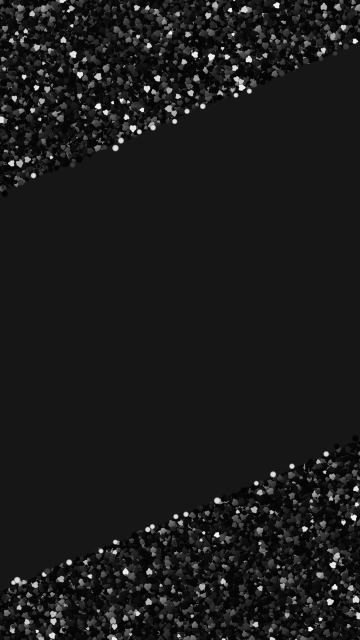
This background is drawn by a Shadertoy shader. Its source:

```glsl
#define TOP_EDGE 1.245
#define BOTTOM_EDGE 0.134
#define SLOPE 0.419
#define FLAKE_CELL 0.0155
#define SPARK_CELL 0.035
#define SPARK_CHANCE 0.24
#define BEADS 24
#define BEAD_RADIUS 0.0085
#define BACKDROP vec3(0.085)
#define GAP_TONE 0.018

float hash(vec2 p) {
    vec3 q = fract(vec3(p.xyx) * 0.1031);
    q += dot(q, q.yzx + 33.33);
    return fract((q.x + q.y) * q.z);
}

vec2 hash2(vec2 p) {
    return vec2(hash(p + 17.3), hash(p + 61.7));
}

// Positive inside either of the two slanted glitter bands
float bandDepth(vec2 p) {
    float rise = p.y - SLOPE * p.x;
    return max(rise - TOP_EDGE, BOTTOM_EDGE - rise) / sqrt(1.0 + SLOPE * SLOPE);
}

// Signed distance to a rounded, irregular flake
float flakeDistance(vec2 d, float radius, float seed) {
    float angle = atan(d.y, d.x + 1e-6);
    float wobble = 0.13 * cos(3.0 * angle + 6.28 * seed)
                 + 0.08 * cos(5.0 * angle + 19.0 * seed);
    return length(d) - radius * (1.0 + wobble);
}

// Mostly dark tones with a thin bright tail
float flakeTone(float h) {
    return 0.02 + 0.31 * pow(h, 2.6) + 0.28 * pow(h, 18.0);
}

// Scatters one flake per cell; sparks are sparse and nearly white
float scatter(float tone, vec2 p, float cell, float seed, bool sparks, float aa) {
    vec2 base = floor(p / cell);
    for (int j = -1; j <= 1; j++)
    for (int i = -1; i <= 1; i++) {
        vec2 id = base + vec2(i, j);
        vec2 key = id + seed;
        vec2 center = (id + hash2(key)) * cell;
        float h = hash(key + 5.1);
        if (bandDepth(center) < 0.0 || (sparks && h > SPARK_CHANCE)) continue;
        float size = hash(key + 9.4);
        float radius = sparks ? mix(0.004, 0.0095, size) : cell * mix(0.27, 0.56, size);
        vec2 d = p - center;
        float dist = flakeDistance(d, radius, hash(key + 2.8));
        float facet = 1.0 + 0.25 * dot(d / radius, vec2(-0.6, 0.8));
        float flake = sparks ? mix(0.65, 0.96, hash(key + 7.9)) : flakeTone(h) * facet;
        tone = mix(tone, flake, smoothstep(aa, -aa, dist));
    }
    return tone;
}

// Loose round beads strung along a slanted edge
vec3 beadRow(vec3 color, vec2 p, float edge, float outward, float aa) {
    for (int i = 0; i < BEADS; i++) {
        vec2 key = vec2(float(i) + 3.0, edge * 70.0);
        float x = (float(i) + hash(key)) / float(BEADS);
        float shift = outward * mix(-0.008, 0.014, hash(key + 4.0));
        vec2 center = vec2(x, edge + SLOPE * x + shift);
        float kind = hash(key + 8.0);
        float tone = kind < 0.42 ? 0.88 : (kind < 0.82 ? 0.015 : 0.23);
        float radius = BEAD_RADIUS * mix(0.75, 1.1, hash(key + 12.0));
        float dist = length(p - center);
        float shade = tone * mix(1.0, 0.75, smoothstep(0.5, 1.0, dist / radius));
        color = mix(color, vec3(shade), smoothstep(aa, -aa, dist - radius));
    }
    return color;
}

void mainImage(out vec4 fragColor, in vec2 fragCoord) {
    vec2 p = fragCoord / iResolution.x;
    float aa = 0.75 / iResolution.x;
    float depth = bandDepth(p);
    vec3 color = mix(BACKDROP, vec3(GAP_TONE), smoothstep(-aa, aa, depth));

    // Layered glitter, from dark flakes up to bright sparks
    if (depth > -0.03) {
        float tone = color.r;
        tone = scatter(tone, p, FLAKE_CELL, 11.0, false, aa);
        tone = scatter(tone, p, FLAKE_CELL * 0.8, 143.0, false, aa);
        tone = scatter(tone, p, FLAKE_CELL * 1.15, 277.0, false, aa);
        tone = scatter(tone, p, SPARK_CELL, 391.0, true, aa);
        color = vec3(tone);
    }

    // Beads spilling over both edges
    color = beadRow(color, p, TOP_EDGE, -1.0, aa);
    color = beadRow(color, p, BOTTOM_EDGE, 1.0, aa);
    fragColor = vec4(color, 1.0);
}
```
